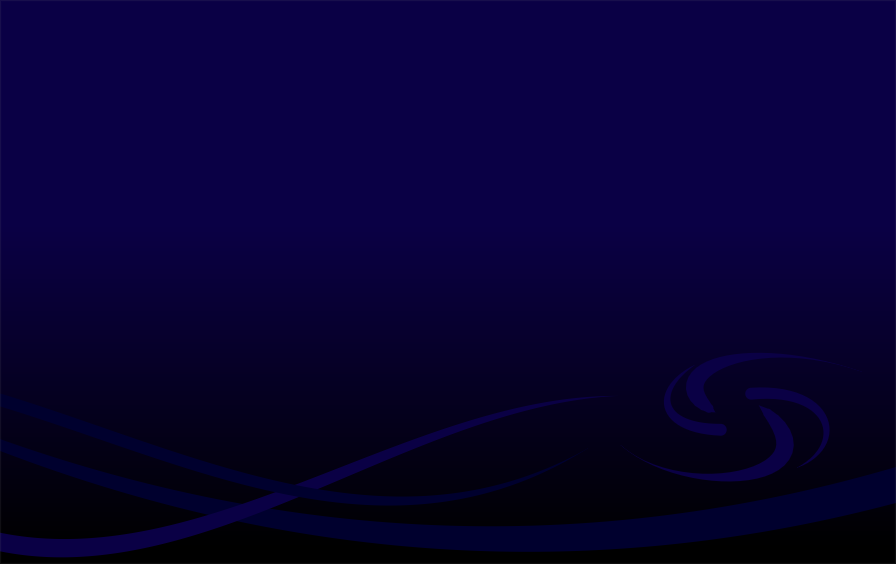
A WebGL 1 fragment shader for this background:

```glsl
precision highp float;

// A deep indigo sky fading to black, with three sweeping ribbons along the
// bottom and a four-armed swirl at the right. Ribbons are cubic height curves;
// swirl arms are Bezier strokes of varying width. Lengths are canvas heights.

uniform vec2 u_resolution;

// Cubic Bezier point; a height curve needs only the y part.
vec2 bezier(vec2 a, vec2 b, vec2 c, vec2 d, float t) {
  float s = 1.0 - t;
  return s * s * s * a + 3.0 * s * s * t * b + 3.0 * s * t * t * c + t * t * t * d;
}

// Ribbon from the left edge to x = len; taper holds start and end half width
// and the power that blends them.
float ribbon(vec2 p, float len, vec4 heights, vec3 taper) {
  float t = clamp(p.x / len, 0.0, 1.0);
  float y = bezier(vec2(heights.x), vec2(heights.y), vec2(heights.z), vec2(heights.w), t).y;
  float halfWidth = mix(taper.x, taper.y, pow(t, taper.z));
  return max(abs(p.y - y) - halfWidth, p.x - len);
}

// Half width along an arm: scale * t^rise * (1 - t)^fall.
float armWidth(float t, vec3 shape) {
  return shape.x * pow(t, shape.y) * pow(max(1.0 - t, 0.0001), shape.z);
}

// Distance to a Bezier stroke, built from short tapered segments.
float arm(vec2 p, vec2 a, vec2 b, vec2 c, vec2 d, vec3 shape) {
  const float SEGMENTS = 28.0;
  float nearest = 10.0;
  vec2 start = a;
  float startWidth = 0.0;
  for (float i = 1.0; i <= SEGMENTS; i++) {
    float t = i / SEGMENTS;
    vec2 end = bezier(a, b, c, d, t);
    float endWidth = armWidth(t, shape);
    vec2 along = end - start;
    float h = clamp(dot(p - start, along) / dot(along, along), 0.0, 1.0);
    nearest = min(nearest, length(p - start - h * along) - mix(startWidth, endWidth, h));
    start = end;
    startWidth = endWidth;
  }
  return nearest;
}

// Smooth coverage of a signed distance.
float cover(float d) {
  return clamp(0.5 - d * u_resolution.y, 0.0, 1.0);
}

void main() {
  vec2 uv = gl_FragCoord.xy / u_resolution;
  vec2 size = vec2(1.59, 1.0);
  vec2 p = uv * size;
  vec3 indigo = vec3(0.04, 0.0, 0.27);
  vec3 navy = vec3(0.0, 0.0, 0.18);

  // Sky: flat above, fading to black below
  vec3 color = indigo * clamp((uv.y - 0.03) / 0.57, 0.0, 1.0);

  // Ribbons, back to front
  float wide = ribbon(p, 1.6, vec4(0.211, 0.0145, -0.008, 0.143), vec3(0.0105, 0.032, 1.0));
  float rising = ribbon(p, 1.095, vec4(0.039, -0.035, 0.29, 0.298), vec3(0.0165, 0.0, 1.8));
  float dipping = ribbon(p, 1.043, vec4(0.291, 0.185, -0.002, 0.205), vec3(0.0115, 0.0, 3.0));
  color = mix(color, navy, cover(wide));
  color = mix(color, indigo, cover(rising));
  color = mix(color, navy, cover(dipping));

  // Swirl: two long crescents and two short hooks between them
  vec3 crescent = vec3(0.063, 2.0, 0.6);
  vec3 hook = vec3(0.0105, 0.7, 0.0);
  float swirl = arm(p, vec2(1.529, 0.341), vec2(1.322, 0.413),
                    vec2(1.157, 0.335), vec2(1.269, 0.269), crescent);
  swirl = min(swirl, arm(p, vec2(1.101, 0.211), vec2(1.219, 0.107),
                         vec2(1.504, 0.153), vec2(1.347, 0.281), crescent));
  swirl = min(swirl, arm(p, vec2(1.233, 0.353), vec2(1.157, 0.308),
                         vec2(1.167, 0.240), vec2(1.279, 0.238), hook));
  swirl = min(swirl, arm(p, vec2(1.415, 0.171), vec2(1.504, 0.211),
                         vec2(1.479, 0.314), vec2(1.333, 0.302), hook));
  color = mix(color, indigo, cover(swirl));

  // Faint hairline frame
  vec2 inset = min(p, size - p);
  color = mix(color, vec3(0.5), 0.12 * cover(min(inset.x, inset.y) - 0.002));

  gl_FragColor = vec4(color, 1.0);
}
```
